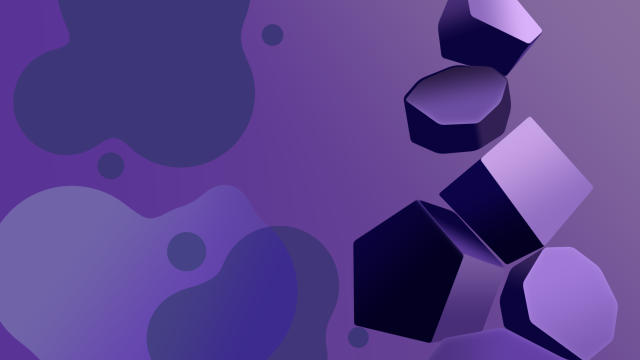
Reproduce this background procedurally as a WebGL 1 fragment shader.

```glsl
precision highp float;
// A violet backdrop with flat liquid blobs on the left and a leaning stack of
// bevelled solids on the right. Blobs are smooth unions of circles; each solid
// is a few convex faces cut from half-planes and shaded with linear ramps.
// Space: x right, y down, canvas height 4.32.
uniform vec2 u_resolution;

float smin(float a, float b, float k) {
  float h = max(k - abs(a - b), 0.0) / k;
  return min(a, b) - h * h * k * 0.25;
}

float disc(vec2 p, float x, float y, float r) {
  return length(p - vec2(x, y)) - r;
}

// Signed distance to the line a-b, negative on the inner side
float edge(vec2 p, vec2 a, vec2 b) {
  vec2 e = normalize(b - a);
  return dot(p - a, vec2(e.y, -e.x));
}

// Intersection with a slightly rounded corner
float meet(float a, float b) {
  return -smin(-a, -b, 0.035);
}

// Four consecutive clockwise edges; repeat the first point to close a quad
float chain(vec2 p, vec2 a, vec2 b, vec2 c, vec2 d, vec2 e) {
  return meet(meet(edge(p, a, b), edge(p, b, c)), meet(edge(p, c, d), edge(p, d, e)));
}

float quad(vec2 p, vec2 a, vec2 b, vec2 c, vec2 d) {
  return chain(p, a, b, c, d, a);
}

float ramp(vec2 p, vec2 a, vec2 b) {
  vec2 e = b - a;
  return smoothstep(0.0, 1.0, dot(p - a, e) / dot(e, e));
}

float cover(float d) {
  float w = 3.2 / u_resolution.y;
  return 1.0 - smoothstep(-w, w, d);
}

// Light caught by a bevel just inside an outline
float bevel(float d) {
  return exp(30.0 * min(d, 0.0));
}

void paint(inout vec3 col, float d, vec3 tint) {
  col = mix(col, tint, cover(d));
}

vec3 backdrop(vec2 p) {
  vec3 col = mix(vec3(0.35, 0.20, 0.59), vec3(0.40, 0.26, 0.58), ramp(p, vec2(0.0, 2.2), vec2(6.0, 1.8)));
  return mix(col, vec3(0.53, 0.43, 0.62), ramp(p, vec2(4.2, 3.2), vec2(8.0, 0.0)));
}

void blobs(inout vec3 col, vec2 p) {
  vec3 ink = vec3(0.24, 0.21, 0.47);
  float cloud = smin(disc(p, 0.80, 1.22, 0.64), disc(p, 2.17, 1.12, 0.89), 0.3);
  paint(col, smin(cloud, disc(p, 1.85, -0.20, 1.17), 0.3), ink);

  float pale = smin(disc(p, 0.86, 3.27, 1.04), disc(p, 1.65, 3.88, 1.2), 0.25);
  pale = smin(pale, smin(disc(p, 2.70, 2.50, 0.28), disc(p, 2.50, 3.50, 1.07), 0.25), 0.15);
  vec3 mist = mix(vec3(0.44, 0.39, 0.66), vec3(0.39, 0.26, 0.69), ramp(p, vec2(0.9, 2.8), vec2(2.4, 3.9)));
  mist = mix(mist, vec3(0.36, 0.26, 0.62), ramp(p, vec2(2.2, 3.2), vec2(3.5, 3.2)));
  paint(col, pale, mist);

  float pool = smin(disc(p, 3.35, 3.43, 0.72), disc(p, 2.36, 4.06, 0.60), 0.3);
  pool = smin(pool, disc(p, 2.95, 4.30, 0.98), 0.2);
  vec3 deep = mix(vec3(0.27, 0.25, 0.52), vec3(0.24, 0.17, 0.56), ramp(p, vec2(2.0, 3.5), vec2(3.1, 4.0)));
  paint(col, pool, mix(vec3(0.26, 0.21, 0.48), deep, cover(pale)));

  float drops = min(disc(p, 3.27, 0.42, 0.13), disc(p, 1.33, 1.99, 0.16));
  paint(col, min(drops, disc(p, 4.30, 4.05, 0.125)), ink);
  paint(col, disc(p, 2.24, 3.02, 0.235), vec3(0.27, 0.26, 0.53));
}

void solids(inout vec3 col, vec2 p) {
  vec3 night = vec3(0.01, 0.0, 0.13), navy = vec3(0.04, 0.01, 0.24);
  vec3 plum = vec3(0.36, 0.23, 0.60), lilac = vec3(0.65, 0.49, 0.87), glow = vec3(0.85, 0.69, 0.98);

  // Top block: body, right side, lit face
  float d = meet(chain(p, vec2(5.25, 0.30), vec2(5.48, -0.25), vec2(6.00, -0.25), vec2(6.52, 0.37), vec2(6.07, 0.92)),
    meet(edge(p, vec2(6.07, 0.92), vec2(5.30, 0.69)), edge(p, vec2(5.30, 0.69), vec2(5.25, 0.30))));
  paint(col, d, mix(plum * 0.75, navy, ramp(p, vec2(5.45, 0.0), vec2(5.6, 0.45))));
  paint(col, quad(p, vec2(6.35, 0.53), vec2(6.52, 0.37), vec2(6.30, 0.66), vec2(6.07, 0.92)), plum);
  d = chain(p, vec2(5.65, 0.19), vec2(5.58, -0.2), vec2(6.0, -0.25), vec2(6.52, 0.37), vec2(6.35, 0.53));
  paint(col, meet(d, edge(p, vec2(6.35, 0.53), vec2(5.65, 0.19))), mix(lilac * 0.85, glow, ramp(p, vec2(5.7, 0.2), vec2(6.3, 0.1))));

  // Faceted drum: body, right side, soft top
  d = meet(chain(p, vec2(4.84, 1.17), vec2(5.03, 0.95), vec2(5.45, 0.78), vec2(5.90, 0.80), vec2(6.09, 0.94)),
    chain(p, vec2(6.09, 0.94), vec2(6.14, 1.28), vec2(6.05, 1.60), vec2(5.72, 1.81), vec2(5.27, 1.85)));
  d = meet(d, meet(edge(p, vec2(5.27, 1.85), vec2(4.93, 1.70)), edge(p, vec2(4.93, 1.70), vec2(4.84, 1.17))));
  paint(col, d, mix(navy, plum * 0.55, ramp(p, vec2(5.68, 1.6), vec2(5.8, 1.58))));
  d = meet(chain(p, vec2(4.86, 1.20), vec2(5.05, 0.97), vec2(5.45, 0.80), vec2(5.88, 0.81), vec2(6.09, 0.96)),
    chain(p, vec2(6.09, 0.96), vec2(6.01, 1.23), vec2(5.74, 1.48), vec2(5.28, 1.50), vec2(4.86, 1.20)));
  vec3 top = mix(plum * 0.4, vec3(0.42, 0.30, 0.63), ramp(p, vec2(5.4, 0.75), vec2(5.5, 1.3)));
  paint(col, d, top + 0.13 * bevel(d) * ramp(p, vec2(5.4, 0.9), vec2(5.5, 1.4)));

  // Tilted cube: dark side, lit face
  paint(col, quad(p, vec2(5.26, 2.33), vec2(5.82, 1.86), vec2(6.54, 2.95), vec2(6.08, 3.18)),
    mix(navy * 1.2, night, ramp(p, vec2(5.7, 2.2), vec2(6.1, 3.0))));
  d = quad(p, vec2(5.76, 1.91), vec2(6.36, 1.39), vec2(7.13, 2.25), vec2(6.53, 2.96));
  paint(col, d, mix(glow * 0.92, lilac * 0.87, ramp(p, vec2(6.2, 1.6), vec2(6.8, 2.6))));

  // Octagonal prism: shaded wall, lit front
  d = chain(p, vec2(5.99, 3.60), vec2(6.13, 3.22), vec2(6.55, 2.96), vec2(7.05, 4.36), vec2(6.80, 4.32));
  d = meet(d, meet(edge(p, vec2(6.80, 4.32), vec2(6.05, 3.93)), edge(p, vec2(6.05, 3.93), vec2(5.99, 3.60))));
  paint(col, d, mix(plum * 0.6, navy, ramp(p, vec2(6.35, 3.05), vec2(6.2, 3.55))));
  d = meet(chain(p, vec2(6.27, 3.40), vec2(6.53, 2.97), vec2(6.87, 2.96), vec2(7.20, 3.21), vec2(7.42, 3.65)),
    chain(p, vec2(7.42, 3.65), vec2(7.36, 4.08), vec2(7.03, 4.35), vec2(6.36, 3.86), vec2(6.27, 3.40)));
  paint(col, d, mix(lilac * 0.97, vec3(0.48, 0.35, 0.70), ramp(p, vec2(6.6, 3.2), vec2(7.1, 4.5))) + 0.05 * bevel(d));

  // Pentagonal prism: upper wall, right wall, dark front
  paint(col, quad(p, vec2(5.01, 2.39), vec2(5.45, 2.54), vec2(6.07, 3.22), vec2(5.57, 3.06)),
    mix(navy, plum, ramp(p, vec2(5.55, 2.72), vec2(5.42, 2.97))));
  paint(col, quad(p, vec2(5.56, 3.04), vec2(6.06, 3.24), vec2(5.78, 3.99), vec2(5.16, 4.12)),
    mix(lilac * 0.72, plum * 0.78, ramp(p, vec2(5.6, 3.0), vec2(5.6, 3.9))));
  d = chain(p, vec2(4.24, 2.90), vec2(5.01, 2.39), vec2(5.57, 3.06), vec2(5.17, 4.12), vec2(4.25, 3.90));
  d = meet(d, edge(p, vec2(4.25, 3.90), vec2(4.24, 2.90)));
  float rim = exp(-60.0 * abs(edge(p, vec2(5.01, 2.39), vec2(5.57, 3.06))));
  paint(col, d, mix(navy, night, ramp(p, vec2(4.3, 2.8), vec2(5.0, 3.5))) + 0.4 * lilac * rim);

  // Lowest block rising from the bottom
  d = chain(p, vec2(5.08, 4.36), vec2(5.32, 4.06), vec2(6.03, 3.93), vec2(6.88, 4.36), vec2(6.8, 4.8));
  paint(col, d, mix(plum * 0.85, plum * 1.08, ramp(p, vec2(5.2, 4.2), vec2(6.2, 4.2))) + 0.08 * bevel(d));
}

void main() {
  vec2 p = vec2(gl_FragCoord.x, u_resolution.y - gl_FragCoord.y) * 4.32 / u_resolution.y;
  vec3 col = backdrop(p);
  blobs(col, p);
  solids(col, p);
  gl_FragColor = vec4(col, 1.0);
}
```
